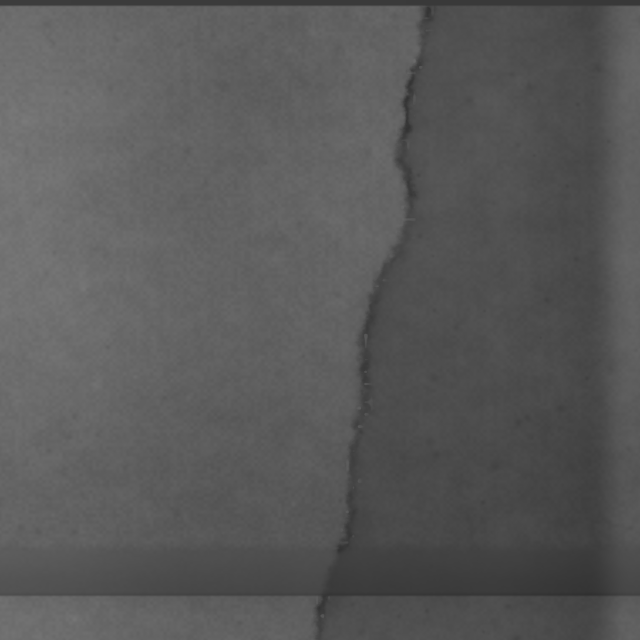
Write a Shadertoy shader that draws this texture.

```glsl
// Grey weathered concrete split by a ragged, nearly vertical crack.
// Broad tonal gradients form the slab, its shaded border and the lit strips;
// value noise adds mottling, grain, crack roughness and scattered grit.

#define LEFT_EDGE_TONE 0.450
#define LEFT_TONE 0.388
#define RIGHT_TONE 0.322
#define STRIP_GAIN 0.100
#define TOP_LINE 0.991
#define LOWER_LINE 0.069
#define BAND_TOP 0.150
#define EDGE_SOFT 0.0022
#define MOTTLE 0.050
#define GRAIN 0.026
#define CRACK_DEPTH 0.105
#define GRIT_CELLS 26.0

float hash(vec2 p) {
    return fract(sin(dot(p, vec2(127.1, 311.7))) * 43758.545);
}

float valueNoise(vec2 p) {
    vec2 i = floor(p), f = fract(p);
    f = f * f * (3.0 - 2.0 * f);
    return mix(mix(hash(i), hash(i + vec2(1, 0)), f.x),
               mix(hash(i + vec2(0, 1)), hash(i + vec2(1, 1)), f.x), f.y);
}

// Layered noise centred on zero
float fbm(vec2 p) {
    float sum = 0.0, amp = 0.5;
    for (int i = 0; i < 5; i++) {
        sum += amp * (valueNoise(p) - 0.5);
        p = mat2(1.6, 1.2, -1.2, 1.6) * p + 7.3;
        amp *= 0.55;
    }
    return sum;
}

float bump(float x, float centre, float width) {
    float d = (x - centre) / width;
    return exp(-d * d);
}

// Horizontal position of the crack at height y
float crackPath(float y) {
    float x = 0.497 + 0.050 * smoothstep(0.02, 0.22, y);
    x += 0.022 * smoothstep(0.23, 0.40, y);
    x += 0.067 * smoothstep(0.47, 0.68, y);
    x += 0.030 * smoothstep(0.80, 1.00, y);
    return x - 0.008 * bump(y, 0.76, 0.04);
}

// Smooth lighting on both sides of the crack and in the border strips
float slabTone(vec2 p, float side) {
    float left = mix(LEFT_EDGE_TONE, LEFT_TONE, smoothstep(0.0, 0.34, p.x));
    left += 0.018 * bump(p.x, 0.58, 0.12) * bump(p.y, 0.73, 0.22);
    left -= 0.025 * bump(p.x, 0.43, 0.10) * bump(p.y, 0.88, 0.10);
    left -= 0.022 * smoothstep(0.80, 1.0, p.y) * (1.0 - smoothstep(0.0, 0.4, p.x));
    float right = RIGHT_TONE - 0.035 * smoothstep(0.76, 0.94, p.x);
    right -= 0.010 * smoothstep(0.85, 1.0, p.y);
    float tone = mix(left, right, side);
    tone += STRIP_GAIN * smoothstep(0.920, 0.985, p.x);

    float upper = smoothstep(-EDGE_SOFT, EDGE_SOFT, p.y - LOWER_LINE);
    float shade = 1.0 - 0.13 * (1.0 - smoothstep(0.13, 0.58, p.y));
    shade *= 1.0 - 0.07 * (1.0 - smoothstep(BAND_TOP - 0.012, BAND_TOP + 0.006, p.y));
    shade *= 1.0 - 0.11 * (1.0 - smoothstep(LOWER_LINE, BAND_TOP, p.y));
    float lowerShade = 0.985 - 0.05 * smoothstep(0.03, LOWER_LINE, p.y);
    return tone * mix(lowerShade, shade, upper);
}

// Sparse grit: x holds dark pits, y holds pale grains
vec2 grit(vec2 p) {
    vec2 q = p * GRIT_CELLS, cell = floor(q), marks = vec2(0.0);
    for (int j = -1; j <= 1; j++)
    for (int i = -1; i <= 1; i++) {
        vec2 c = cell + vec2(i, j);
        vec2 centre = c + vec2(hash(c + 3.1), hash(c + 8.7));
        float radius = mix(0.05, 0.20, hash(c + 5.3));
        float spot = exp(-dot(q - centre, q - centre) / (radius * radius));
        float kind = hash(c + 19.4);
        marks += spot * vec2(step(kind, 0.13), step(0.90, kind));
    }
    return marks;
}

void mainImage(out vec4 fragColor, in vec2 fragCoord) {
    vec2 p = fragCoord / iResolution.xy;

    // Ragged distance from the crack, positive on its right
    float wobble = 0.018 * fbm(vec2(p.y * 24.0, 2.0)) + 0.013 * fbm(p * 75.0);
    float d = p.x - crackPath(p.y) - wobble;
    float side = smoothstep(-0.013, 0.010, d);
    float tone = slabTone(p, side);

    // Surface texture is quieter in the shaded border
    float band = smoothstep(LOWER_LINE - EDGE_SOFT, LOWER_LINE + EDGE_SOFT, p.y)
               * (1.0 - smoothstep(BAND_TOP - 0.02, BAND_TOP, p.y));
    float quiet = 1.0 - 0.75 * band;
    tone += MOTTLE * quiet * (0.6 * fbm(p * 7.0) + 0.7 * fbm(p * 32.0 + 11.0));
    tone += GRAIN * quiet * (valueNoise(p * 190.0) - 0.5) * mix(1.0, 0.65, side);
    vec2 marks = grit(p);
    tone += quiet * (0.020 * marks.y * (1.0 - side) - 0.027 * marks.x);

    // Broken dark core, soft stain and a few pale chips
    float strength = 0.50 + 0.50 * smoothstep(0.25, 0.70, valueNoise(vec2(p.y * 17.0, 4.0)));
    strength *= 1.0 - 0.88 * band;
    float width = mix(0.005, 0.011, valueNoise(vec2(p.y * 28.0, 9.0)));
    float rough = 0.45 + 0.75 * valueNoise(p * vec2(115.0, 80.0));
    tone -= CRACK_DEPTH * strength * rough * bump(d, 0.001, width);
    tone -= 0.024 * strength * bump(d, 0.006, 0.022);
    float chip = smoothstep(0.80, 0.95, valueNoise(p * 105.0 + 31.0));
    tone += 0.090 * chip * bump(d, 0.002, 0.010) * (1.0 - band);

    // Dark rail along the top and fine seam at the lower edge
    tone -= 0.018 * bump(p.y, LOWER_LINE + 0.002, 0.003);
    float rail = smoothstep(-EDGE_SOFT, EDGE_SOFT, p.y - TOP_LINE);
    tone = mix(tone, 0.235 - 0.015 * p.x, rail);
    fragColor = vec4(vec3(clamp(tone, 0.0, 1.0)), 1.0);
}
```
